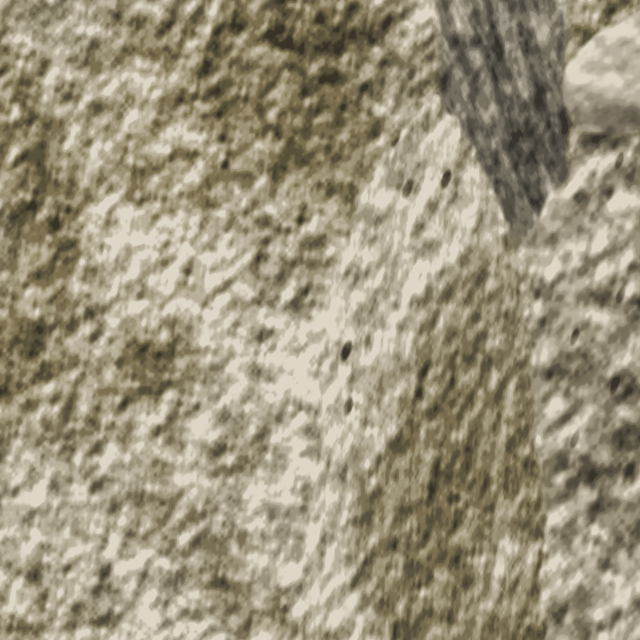
Write a Shadertoy shader that draws this texture.

```glsl
// A weathered limestone cliff: a pale buttress between an ochre wall, a dark
// slab, a boulder and a grey outcrop. Each mass is a soft mask with its own
// tone and directional embossed grain; one colour ramp turns tone into rock.

const vec3 SOOT  = vec3(0.22, 0.20, 0.15);
const vec3 UMBER = vec3(0.35, 0.32, 0.23);
const vec3 OCHRE = vec3(0.49, 0.44, 0.31);
const vec3 SAND  = vec3(0.62, 0.58, 0.46);
const vec3 BUFF  = vec3(0.73, 0.69, 0.60);
const vec3 CHALK = vec3(0.87, 0.84, 0.78);
const vec3 GREY_TINT = vec3(1.04, 1.0, 0.91);

float hash(vec2 p) {
    vec3 q = fract(vec3(p.xyx) * 0.1031);
    q += dot(q, q.yzx + 33.33);
    return fract((q.x + q.y) * q.z);
}

float noise(vec2 p) {
    vec2 i = floor(p), f = fract(p);
    f = f * f * (3.0 - 2.0 * f);
    return mix(mix(hash(i), hash(i + vec2(1, 0)), f.x),
               mix(hash(i + vec2(0, 1)), hash(i + vec2(1, 1)), f.x), f.y);
}

float fbm(vec2 p) {
    float sum = 0.0, amp = 0.5;
    for (int i = 0; i < 3; i++) {
        sum += amp * noise(p);
        p = mat2(1.6, 1.2, -1.2, 1.6) * p + 17.3;
        amp *= 0.5;
    }
    return sum / 0.875;
}

// Axes across and along a direction leaning clockwise from vertical
vec2 leaned(vec2 p, float lean) {
    float c = cos(lean), s = sin(lean);
    return vec2(c * p.x - s * p.y, s * p.x + c * p.y);
}

// Signed rough grain, lit from the upper left
float grain(vec2 p, float lean, vec2 scale) {
    vec2 q = leaned(p, lean) * scale + 40.0;
    float h = fbm(q);
    float relief = h - fbm(q + vec2(-0.4, 0.35));
    return 0.85 * (h - 0.5) + 0.85 * relief;
}

float blob(vec2 p, vec2 center, vec2 radius) {
    vec2 d = (p - center) / radius;
    return exp(-dot(d, d));
}

// Soft step: 0 below the edge, 1 above it
float rise(float edge, float soft, float x) {
    return smoothstep(edge - soft, edge + soft, x);
}

// Sparse dark slots, one at most per cell
float pits(vec2 p, float cells, float share) {
    vec2 id = floor(p * cells), f = fract(p * cells);
    vec2 center = 0.35 + 0.3 * vec2(hash(id + 3.1), hash(id + 8.7));
    vec2 d = leaned(f - center, 0.35) / vec2(0.09, 0.22);
    return step(hash(id + 5.9), share) * (1.0 - smoothstep(0.5, 1.2, length(d)));
}

vec3 rockColor(float tone, float greyness) {
    vec3 c = mix(SOOT, UMBER, smoothstep(-0.35, 0.0, tone));
    c = mix(c, OCHRE, smoothstep(0.0, 0.28, tone));
    c = mix(c, SAND, smoothstep(0.28, 0.54, tone));
    c = mix(c, BUFF, smoothstep(0.54, 0.77, tone));
    c = mix(c, CHALK, smoothstep(0.77, 1.1, tone));
    float luma = dot(c, vec3(0.3, 0.59, 0.11));
    return mix(c, luma * GREY_TINT, greyness);
}

// Each mass returns vec2(tone, greyness)
vec2 wall(vec2 p, float broad) {
    float tone = 0.60 + 1.0 * broad + 1.25 * grain(p, 0.35, vec2(50, 36));
    tone += 0.6 * (fbm(leaned(p, 0.15) * vec2(20, 11)) - 0.5);
    tone -= 0.27 * blob(p, vec2(0.40, 0.82), vec2(0.24, 0.24));
    tone -= 0.30 * blob(p, vec2(0.45, 0.57), vec2(0.05, 0.05));
    tone -= 0.35 * blob(p, vec2(0.34, 0.13), vec2(0.02, 0.05));
    tone -= 0.55 * blob(leaned(p - vec2(0.17, 0.09), -0.4), vec2(0), vec2(0.018, 0.06));
    tone += 0.20 * blob(p, vec2(0.22, 0.85), vec2(0.05, 0.07));
    float ochre = blob(p, vec2(0.30, 0.72), vec2(0.25, 0.28));
    return vec2(tone, 0.3 - 0.45 * ochre + 0.9 * broad);
}

vec2 buttress(vec2 p, float broad) {
    float shadeEdge = 0.56 + 0.19 * smoothstep(0.25, 0.68, p.y);
    float shade = rise(shadeEdge, 0.035, p.x + 0.2 * broad) * (1.0 - rise(0.62, 0.08, p.y));
    shade *= 1.0 - 0.9 * blob(p, vec2(0.79, 0.13), vec2(0.04, 0.075));
    float tone = mix(0.83, 0.34, shade) + 0.5 * broad;
    tone += 1.1 * grain(p, 0.18, vec2(64, 32)) - 0.8 * pits(p, 12.0, 0.22) * (1.0 - shade);
    return vec2(tone, mix(0.4, 0.15, shade) + 0.5 * broad);
}

vec2 slab(vec2 p, float broad) {
    float streak = grain(p, -0.4, vec2(46, 13)) + 0.6 * grain(p, 0.1, vec2(70, 45));
    float knobs = smoothstep(0.9, 1.0, p.y) * (noise(p * 26.0) - 0.35);
    return vec2(0.15 + 0.4 * broad + streak + 0.7 * knobs, 0.8);
}

vec2 outcrop(vec2 p, float broad) {
    float tone = 0.61 + 0.8 * broad + 1.4 * grain(p, 0.45, vec2(40, 27));
    tone -= 0.30 * blob(p, vec2(0.94, 0.29), vec2(0.06, 0.16));
    tone += 0.15 * blob(p, vec2(0.86, 0.12), vec2(0.025, 0.25));
    return vec2(tone - 0.5 * pits(p, 14.0, 0.2), 0.5 + 0.5 * broad);
}

void mainImage(out vec4 fragColor, in vec2 fragCoord) {
    vec2 p = fragCoord / iResolution.xy;
    float broad = fbm(leaned(p, 0.1) * vec2(7, 5) + 9.0) - 0.5;
    vec2 w = p + 0.022 * (vec2(fbm(p * 22.0), fbm(p * 22.0 + 50.0)) - 0.5);

    // Masks of the masses, back to front
    float drop = max(0.85 - w.y, 0.0);
    float left = 0.677 - 0.18 * (1.0 - exp(-6.5 * drop)) - 0.1 * pow(drop, 4.0);
    float right = 0.677 + 0.17 * (1.0 - exp(-5.5 * drop));
    float slabMask = rise(0.685, 0.008, w.x) * (1.0 - rise(0.885, 0.008, w.x)) * rise(0.62, 0.03, w.y);
    float spurMask = rise(left, 0.006, w.x) * (1.0 - rise(right, 0.006, w.x)) * rise(0.002, 0.003, drop);
    float outcropEdge = 0.835 + 0.02 * (1.0 - smoothstep(0.1, 0.4, w.y)) + 0.065 * smoothstep(0.62, 0.79, w.y);
    float outcropMask = rise(outcropEdge, 0.007, w.x) * (1.0 - rise(0.785, 0.008, w.y));
    float boulderMask = 1.0 - rise(1.0, 0.06, length(leaned(w - vec2(0.985, 0.885), 0.9) / vec2(0.085, 0.115)));

    vec2 rock = wall(p, broad);
    rock = mix(rock, slab(p, broad), slabMask);
    rock = mix(rock, outcrop(p, broad), outcropMask);
    rock = mix(rock, buttress(p, broad), spurMask);
    float underside = 1.0 - smoothstep(0.81, 0.88, w.y);
    vec2 boulder = vec2(0.9 - 0.5 * underside + 0.7 * grain(p, 1.0, vec2(40, 30)), 0.65);
    rock.x -= 0.6 * blob(p, vec2(0.94, 0.79), vec2(0.05, 0.02));
    rock = mix(rock, boulder, boulderMask);

    fragColor = vec4(rockColor(rock.x, clamp(rock.y, 0.0, 1.0)), 1.0);
}
```
